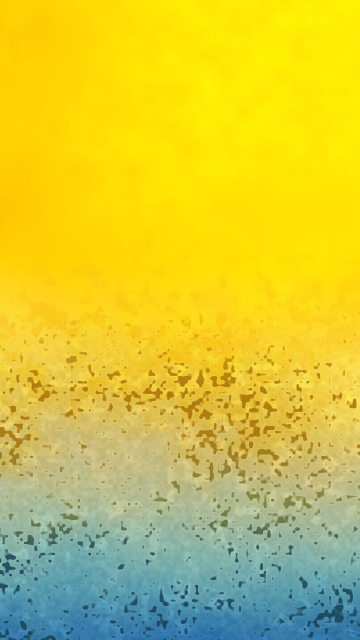
Reproduce this background procedurally as a WebGL 2 fragment shader.

```glsl
#version 300 es
precision highp float;
// Weathered wall: warm yellow fading through sand into sea blue.
// A vertical colour ramp is bent by fractal noise, then dusted with
// clustered flecks that turn from gold to olive to deep teal.
uniform vec2 u_resolution;
out vec4 fragColor;

#define MOTTLE_SCALE 9.0
#define FLECK_SCALE 105.0
#define RAMP_WARP 0.07
#define FLECK_STRENGTH 0.85
#define PALE_STRENGTH 0.45
#define GRAIN 0.10

const int STOPS = 9;
const float HEIGHT[STOPS] = float[](0.0, 0.07, 0.14, 0.20, 0.28, 0.35, 0.42, 0.50, 0.58);
const vec3 RAMP[STOPS] = vec3[](
  vec3(0.20, 0.47, 0.65), vec3(0.34, 0.61, 0.68), vec3(0.51, 0.70, 0.67),
  vec3(0.65, 0.73, 0.61), vec3(0.78, 0.74, 0.51), vec3(0.87, 0.77, 0.37),
  vec3(0.95, 0.82, 0.27), vec3(1.0, 0.84, 0.11), vec3(1.0, 0.85, 0.01));

float hash(vec2 p) {
  vec3 q = fract(vec3(p.xyx) * 0.1031);
  q += dot(q, q.yzx + 33.33);
  return fract((q.x + q.y) * q.z);
}

float noise(vec2 p) {
  vec2 i = floor(p), f = fract(p);
  f = f * f * (3.0 - 2.0 * f);
  return mix(mix(hash(i), hash(i + vec2(1, 0)), f.x),
             mix(hash(i + vec2(0, 1)), hash(i + vec2(1, 1)), f.x), f.y);
}

float fbm(vec2 p) {
  float sum = 0.0, amp = 0.5;
  for (int i = 0; i < 5; i++) {
    sum += amp * noise(p);
    p = mat2(1.6, 1.2, -1.2, 1.6) * p + 7.3;
    amp *= 0.5;
  }
  return sum / 0.97;
}

// Soft elliptical patch, 1 at its centre
float patchAt(vec2 uv, vec2 centre, vec2 radius) {
  vec2 d = (uv - centre) / radius;
  return exp(-dot(d, d));
}

vec3 ramp(float h) {
  vec3 c = RAMP[0];
  for (int i = 1; i < STOPS; i++)
    c = mix(c, RAMP[i], clamp((h - HEIGHT[i - 1]) / (HEIGHT[i] - HEIGHT[i - 1]), 0.0, 1.0));
  return c;
}

void main() {
  vec2 uv = gl_FragCoord.xy / u_resolution;
  vec2 p = gl_FragCoord.xy / u_resolution.y;
  float mottle = fbm(p * MOTTLE_SCALE) - 0.5;
  float blotch = fbm(p * 34.0 + 19.0) - 0.5;
  float flake = 0.62 * noise(p * FLECK_SCALE * 1.7 + 41.0) + 0.38 * noise(p.yx * FLECK_SCALE + 11.0);

  // Base ramp, pushed lower on the right
  float tilt = 0.035 * (uv.x - 0.45) * smoothstep(0.02, 0.2, uv.y);
  vec3 col = ramp(uv.y + tilt + RAMP_WARP * (mottle + 0.6 * blotch));

  // Lemon light at the upper right, amber at the left and across the middle
  float upper = smoothstep(0.46, 0.66, uv.y);
  float lemon = smoothstep(0.0, 0.85, uv.x + 0.35 * mottle + 0.25 * (uv.y - 0.75));
  col.g += upper * (0.08 * lemon - 0.005);
  float amber = patchAt(uv, vec2(0.0, 0.95), vec2(0.25, 0.10))
              + 0.7 * patchAt(uv, vec2(0.0, 0.70), vec2(0.20, 0.12))
              + 0.6 * patchAt(uv, vec2(0.3, 0.57), vec2(0.5, 0.07))
              + 0.6 * patchAt(uv, vec2(0.8, 0.67), vec2(0.25, 0.07));
  col.g -= upper * amber * (0.055 + 0.16 * mottle + 0.16 * blotch);

  // Pale haze at the right edge and left shoulder
  float haze = patchAt(uv, vec2(1.05, 0.41), vec2(0.25, 0.10))
             + 0.6 * patchAt(uv, vec2(0.0, 0.49), vec2(0.16, 0.06));
  col = mix(col, vec3(0.98, 0.88, 0.40), 0.6 * min(haze, 1.0));
  col = mix(col, vec3(0.12, 0.40, 0.70), 0.35 * patchAt(uv, vec2(0.5, 0.0), vec2(0.35, 0.05)));

  // Golden stain under the flecks, and mottled gold rising into the yellow
  float gold = patchAt(uv, vec2(0.67, 0.345), vec2(0.20, 0.07))
             + 0.65 * patchAt(uv, vec2(0.20, 0.385), vec2(0.24, 0.04))
             + 0.9 * patchAt(uv, vec2(0.0, 0.305), vec2(0.11, 0.045))
             + 0.4 * patchAt(uv, vec2(0.4, 0.43), vec2(0.45, 0.06));
  col = mix(col, vec3(0.88, 0.69, 0.08), 0.45 * clamp(gold * (0.7 + 2.0 * blotch), 0.0, 1.0));
  float crust = smoothstep(0.47, 0.66, fbm(p * 52.0 + 5.0) + 0.3 * mottle);
  col = mix(col, vec3(0.97, 0.73, 0.04), 0.5 * crust * patchAt(uv, vec2(0.4, 0.48), vec2(0.65, 0.10)));

  // Fleck clusters
  float olive = 0.7 * patchAt(uv, vec2(0.75, 0.22), vec2(0.24, 0.08));
  float teal = 0.75 * patchAt(uv, vec2(0.22, 0.16), vec2(0.15, 0.04))
             + 0.75 * patchAt(uv, vec2(0.02, 0.11), vec2(0.09, 0.05))
             + 0.85 * patchAt(uv, vec2(0.42, 0.045), vec2(0.15, 0.04))
             + 0.9 * patchAt(uv, vec2(0.95, 0.04), vec2(0.18, 0.05))
             + 0.75 * patchAt(uv, vec2(0.08, 0.01), vec2(0.13, 0.03));
  float density = clamp(0.1 + gold + olive + teal + 1.1 * blotch + 0.5 * mottle, 0.0, 1.0);
  float fleck = smoothstep(0.0, 0.2, flake - mix(0.76, 0.50, density));
  vec3 fleckColor = mix(vec3(0.06, 0.22, 0.30), vec3(0.43, 0.45, 0.17), smoothstep(0.12, 0.22, uv.y));
  fleckColor = mix(fleckColor, vec3(0.62, 0.41, 0.0), smoothstep(0.22, 0.33, uv.y));
  float below = 1.0 - smoothstep(0.38, 0.56, uv.y);
  col = mix(col, fleckColor, FLECK_STRENGTH * fleck * below);

  // Pale chips and fine grain fade out toward the clear yellow
  float chips = smoothstep(0.52, 0.70, fbm(p * 75.0 + 83.0));
  float chipMask = below * (0.45 + 0.55 * smoothstep(0.1, 0.7, density));
  col = mix(col, min(col * 1.1 + 0.08, 1.0), PALE_STRENGTH * chips * chipMask * (1.0 - fleck));
  col += GRAIN * (flake - 0.5) * below;
  col.g += 0.09 * blotch * (1.0 - below);
  fragColor = vec4(clamp(col, 0.0, 1.0), 1.0);
}
```
